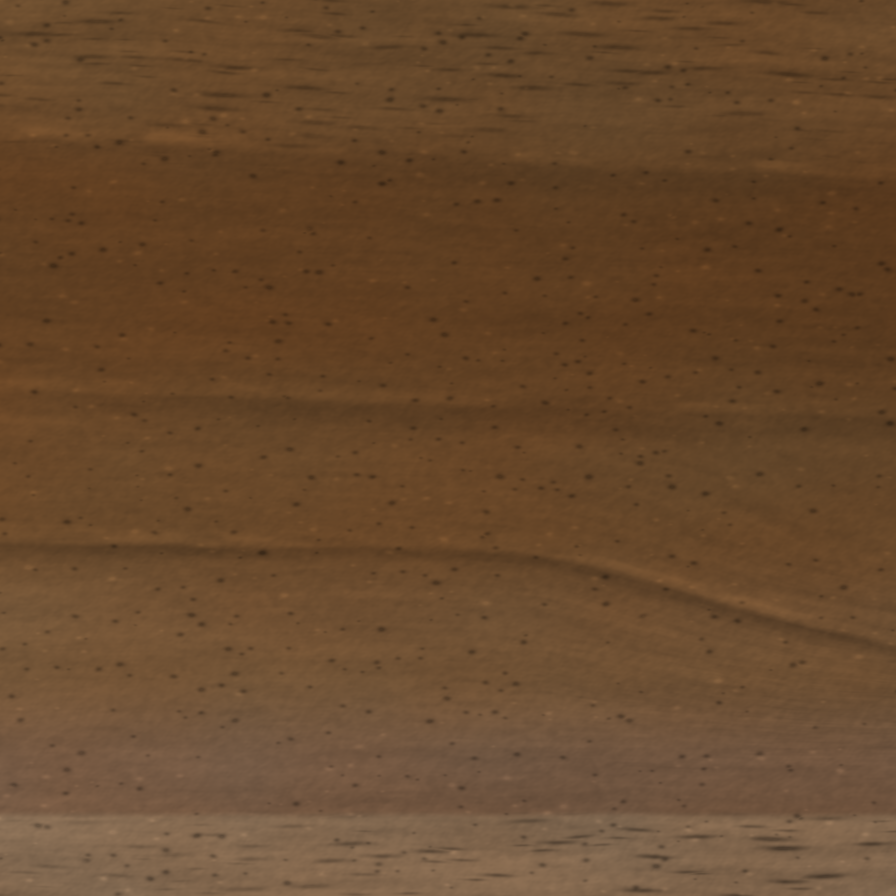
A Shadertoy shader for this texture:

```glsl
// Brown walnut-like board with nearly horizontal grain.
// Soft colour bands are stacked by height, then crossed by curved growth lines,
// stretched noise fibres, fine mottling and scattered dark and pale pores.

float hash(vec2 p) {
    vec3 q = fract(vec3(p.xyx) * 0.1031);
    q += dot(q, q.yzx + 33.33);
    return fract((q.x + q.y) * q.z);
}

float noise(vec2 p) {
    vec2 i = floor(p), f = fract(p);
    f = f * f * (3.0 - 2.0 * f);
    float low = mix(hash(i), hash(i + vec2(1, 0)), f.x);
    float high = mix(hash(i + vec2(0, 1)), hash(i + vec2(1, 1)), f.x);
    return mix(low, high, f.y);
}

// Sum of octaves, centred on zero
float fbm(vec2 p, int octaves) {
    float sum = 0.0, weight = 0.5;
    for (int k = 0; k < octaves; k++) {
        sum += weight * (noise(p) - 0.5);
        p = p * 2.03 + 17.3;
        weight *= 0.55;
    }
    return sum;
}

// Soft elongated spots, one candidate per grid cell
float pores(vec2 p, vec2 grid, vec2 radius, float share, float seed) {
    vec2 cell = floor(p * grid);
    float cover = 0.0;
    for (int j = -1; j <= 1; j++)
    for (int i = -1; i <= 1; i++) {
        vec2 id = cell + vec2(i, j);
        vec2 jitter = vec2(hash(id + seed), hash(id + seed + 41.7));
        float size = mix(0.5, 1.2, hash(id + seed + 83.1));
        vec2 d = (p - (id + jitter) / grid) / (radius * size);
        d.y += 0.25 * d.x * (jitter.x - 0.5);
        float present = step(hash(id + seed + 127.9), share);
        cover = max(cover, present * size * exp(-dot(d, d)));
    }
    return min(cover, 1.0);
}

// Growth line: x is the dark side below it, y the pale rim above it
vec2 growthLine(float d, float width) {
    float dark = smoothstep(-width, -0.15 * width, d) * (1.0 - smoothstep(-0.004, 0.004, d));
    float rim = exp(-pow((d - 0.009) / 0.007, 2.0));
    return vec2(dark, rim);
}

// Base colour of the board by height
vec3 bandColour(float h, float x) {
    const vec3 pale = vec3(0.50, 0.40, 0.305);
    const vec3 greyBrown = vec3(0.44, 0.33, 0.245);
    const vec3 tan_ = vec3(0.44, 0.32, 0.205);
    const vec3 brown = vec3(0.40, 0.277, 0.16);
    const vec3 umber = vec3(0.355, 0.232, 0.122);
    const vec3 topBrown = vec3(0.405, 0.285, 0.168);
    vec3 c = mix(pale, greyBrown, smoothstep(0.086, 0.096, h));
    c = mix(c, tan_, smoothstep(0.14, 0.26, h));
    c = mix(c, brown, smoothstep(0.30, 0.43, h));
    c = mix(c, umber, smoothstep(0.48, 0.66, h) * mix(0.8, 1.0, x));
    return mix(c, topBrown, smoothstep(0.77, 0.90, h));
}

void mainImage(out vec4 fragColor, in vec2 fragCoord) {
    vec2 p = fragCoord / iResolution.xy;
    float wobble = 0.012 * fbm(vec2(p.x * 7.0, p.y * 4.0), 3);
    float h = p.y + wobble;

    // Grain follows the slope of the growth lines
    float bend = 0.11 * smoothstep(0.5, 1.1, p.x);
    float middle = smoothstep(0.12, 0.3, p.y) * (1.0 - smoothstep(0.36, 0.55, p.y));
    float slope = 0.035 * p.x * smoothstep(0.1, 0.5, p.y);
    vec2 grain = vec2(p.x, h + slope + bend * middle);

    vec3 colour = bandColour(p.y + 0.25 * wobble + slope * 0.5, p.x);
    float bottom = 1.0 - smoothstep(0.075, 0.098, p.y);
    float top = smoothstep(0.78, 0.92, p.y);

    // Broad tonal drift, then long and short fibres
    float light = 1.04 - 0.07 * p.x;
    light += 0.12 * fbm(grain * vec2(2.0, 11.0), 3);
    light += (0.12 + 0.10 * top + 0.08 * bottom) * fbm(grain * vec2(5.0, 75.0) + 9.0, 3);
    light += 0.07 * fbm(grain * vec2(35.0, 180.0) + 31.0, 2);

    // Slanted fine mottling
    vec2 slanted = vec2(p.x + 0.6 * p.y, p.y - 0.5 * p.x);
    light += 0.14 * fbm(slanted * vec2(95.0, 165.0), 2);

    // Growth lines with broken rims
    float broken = smoothstep(0.25, 0.75, noise(vec2(p.x * 22.0, p.y * 70.0)));
    vec2 upper = growthLine(h - 0.845 + 0.045 * p.x, 0.045);
    vec2 centre = growthLine(h - 0.568 + 0.035 * p.x, 0.040);
    vec2 lower = growthLine(h - 0.395 + 0.012 * p.x + bend, 0.026);
    light -= 0.05 * upper.x + 0.08 * centre.x + 0.15 * lower.x;
    light += broken * (0.13 * upper.y + 0.08 * centre.y + 0.10 * lower.y);

    // Pores everywhere, longer dark streaks in the top and bottom bands
    float dots = pores(p, vec2(46.0, 70.0), vec2(0.0042, 0.0026), 0.20, 3.0);
    float glints = pores(p, vec2(40.0, 60.0), vec2(0.0045, 0.0025), 0.14, 211.0);
    float streaks = pores(grain, vec2(22.0, 90.0), vec2(0.020, 0.0026), 0.33, 57.0);
    float streakZone = max(top * 0.6, bottom * mix(0.4, 1.0, smoothstep(0.2, 0.6, p.x)));
    light -= 0.27 * dots + 0.32 * streaks * (0.08 + streakZone);
    light += 0.15 * glints;

    // Slight warm and cool stains
    float stain = fbm(p * vec2(3.5, 6.0) + 63.0, 3);
    colour *= light * (1.0 + stain * vec3(0.07, -0.03, -0.14));
    fragColor = vec4(clamp(colour, 0.0, 1.0), 1.0);
}
```
